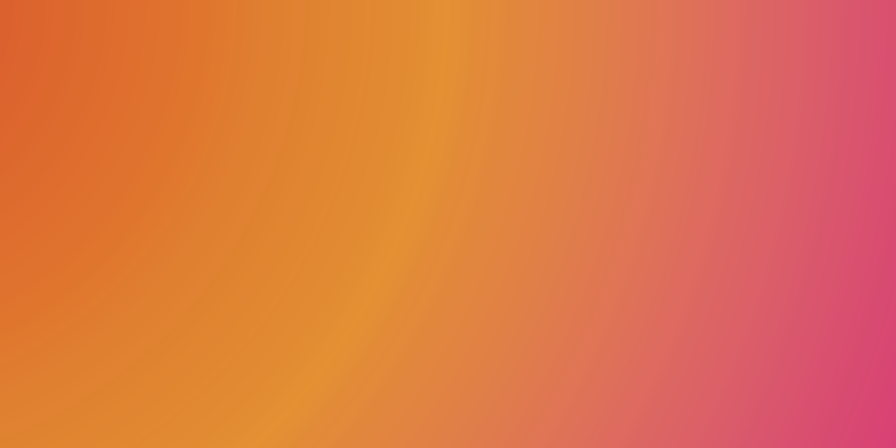
Reproduce this background procedurally as a Shadertoy shader.

```glsl
// A warm radial gradient spreading from beyond the upper left corner:
// burnt orange rises to a golden crest, then falls through coral to pink.
// Colour stops are blended by radius, with very faint concentric bands.

// Lengths are in canvas heights
const vec2 CENTER = vec2(-0.365, 1.0);
const float BAND_WIDTH = 0.075;
const float BAND_STRENGTH = 0.004;
const float CREST_RADIUS = 1.365;
const float CREST_WIDTH = 0.045;
const vec3 CREST_GLOW = vec3(0.008, 0.010, 0.0);

const int STOPS = 10;
const float RADII[STOPS] = float[](
    0.365, 0.81, 0.97, 1.36, 1.66, 1.86, 2.0, 2.17, 2.365, 2.57);
const vec3 COLORS[STOPS] = vec3[](
    vec3(0.860, 0.380, 0.180),  // burnt orange
    vec3(0.878, 0.460, 0.180),
    vec3(0.875, 0.500, 0.188),
    vec3(0.887, 0.555, 0.200),  // gold
    vec3(0.880, 0.503, 0.275),
    vec3(0.872, 0.455, 0.335),  // coral
    vec3(0.868, 0.415, 0.375),
    vec3(0.855, 0.370, 0.410),
    vec3(0.850, 0.310, 0.437),
    vec3(0.845, 0.250, 0.460)); // pink

vec3 gradient(float radius) {
    vec3 color = COLORS[0];
    for (int i = 1; i < STOPS; i++) {
        float blend = (radius - RADII[i - 1]) / (RADII[i] - RADII[i - 1]);
        color = mix(color, COLORS[i], clamp(blend, 0.0, 1.0));
    }
    return color;
}

// Soft sawtooth across each ring, centred on zero
float rings(float radius) {
    float phase = fract(radius / BAND_WIDTH);
    return phase * (1.0 - smoothstep(0.8, 1.0, phase)) - 0.4;
}

void mainImage(out vec4 fragColor, in vec2 fragCoord) {
    vec2 position = fragCoord / iResolution.y;
    float radius = distance(position, CENTER);

    vec3 color = gradient(radius);

    // Golden crest and faint banding
    float crest = (radius - CREST_RADIUS) / CREST_WIDTH;
    color += CREST_GLOW * exp(-crest * crest);
    color += BAND_STRENGTH * rings(radius);

    fragColor = vec4(color, 1.0);
}
```
